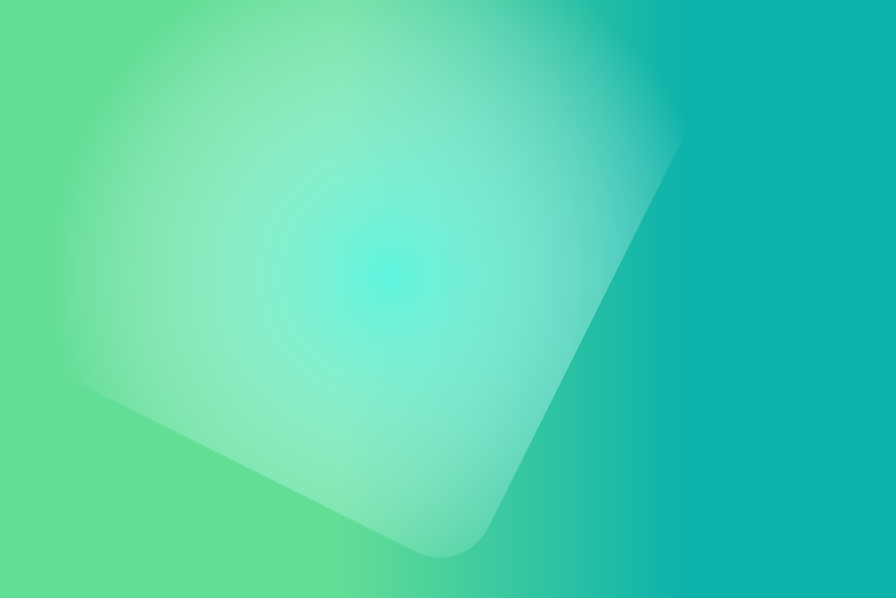
Write a WebGL 2 fragment shader that draws this background.

```glsl
#version 300 es
precision highp float;

uniform vec2 u_resolution;
out vec4 fragColor;

// Lengths are in canvas heights, origin at the lower left
const vec3 GREEN = vec3(0.39, 0.87, 0.59);
const vec3 TEAL = vec3(0.045, 0.695, 0.67);
const vec3 GLOW_CORE = vec3(0.37, 0.96, 0.87);
const vec3 GLOW_RIM = vec3(1.0);
const float BLEND_START = 0.566;
const float BLEND_END = 1.156;
const vec2 GLOW_CENTER = vec2(0.648, 0.539);
const float GLOW_RADIUS = 0.566;
const vec2 CORNER = vec2(0.776, 0.037);
const vec2 CORNER_AXIS = normalize(vec2(1.0, 2.0));
const float CORNER_RADIUS = 0.09;

// Signed distance to a right-angled wedge with a rounded tip, negative inside
float roundedCorner(vec2 p) {
    vec2 q = p - CORNER;
    vec2 side = vec2(-CORNER_AXIS.y, CORNER_AXIS.x);
    vec2 d = CORNER_RADIUS - vec2(dot(q, side), dot(q, CORNER_AXIS));
    return length(max(d, 0.0)) + min(max(d.x, d.y), 0.0) - CORNER_RADIUS;
}

// Radial gradient from an opaque core to a clear white rim
vec4 radialGlow(vec2 p) {
    float t = clamp(distance(p, GLOW_CENTER) / GLOW_RADIUS, 0.0, 1.0);
    return vec4(mix(GLOW_CORE, GLOW_RIM, t), 1.0 - t);
}

void main() {
    vec2 p = gl_FragCoord.xy / u_resolution.y;
    float pixel = 1.0 / u_resolution.y;

    // Horizontal backdrop
    float blend = clamp((p.x - BLEND_START) / (BLEND_END - BLEND_START), 0.0, 1.0);
    vec3 color = mix(GREEN, TEAL, blend);

    // Glow clipped by the tilted panel
    float panel = 1.0 - smoothstep(-0.7 * pixel, 0.7 * pixel, roundedCorner(p));
    vec4 glow = radialGlow(p);
    color = mix(color, glow.rgb, glow.a * panel);

    fragColor = vec4(color, 1.0);
}
```
